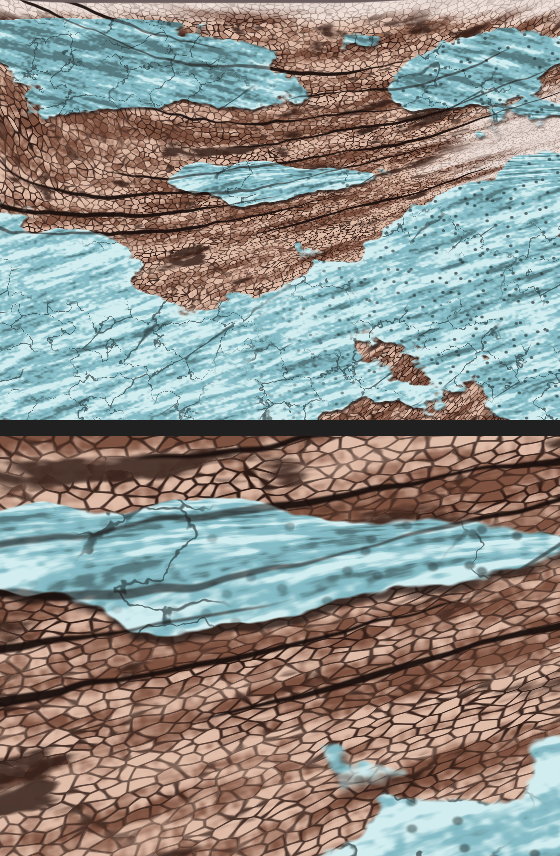
Top: the whole. Bottom: its middle third, enlarged.
A Shadertoy shader for this texture:

```glsl
float hash(vec2 p) {
    vec3 q = fract(p.xyx * 0.1031);
    q += dot(q, q.yzx + 33.33);
    return fract((q.x + q.y) * q.z);
}

float noise(vec2 p) {
    vec2 i = floor(p), f = fract(p);
    f = f * f * (3.0 - 2.0 * f);
    return mix(mix(hash(i), hash(i + vec2(1, 0)), f.x),
               mix(hash(i + vec2(0, 1)), hash(i + vec2(1, 1)), f.x), f.y);
}

float fbm(vec2 p) {
    float sum = 0.0, amp = 0.5;
    for (int i = 0; i < 5; i++) {
        sum += amp * noise(p);
        p = mat2(1.9, 0.5, -0.5, 1.9) * p + 7.3;
        amp *= 0.5;
    }
    return sum;
}

// Returns distance to the seed, gap to the next cell, cell value
vec3 cells(vec2 p) {
    vec2 base = floor(p);
    float near = 9.0, second = 9.0, id = 0.0;
    for (int y = -1; y <= 1; y++)
    for (int x = -1; x <= 1; x++) {
        vec2 c = base + vec2(x, y);
        float d = length(c + vec2(hash(c), hash(c + 41.7)) - p);
        if (d < near) { second = near; near = d; id = hash(c + 13.1); }
        else second = min(second, d);
    }
    return vec3(near, second - near, id);
}

// Wood fibres sag at the top and climb to the right below
vec2 grainSpace(vec2 p) {
    float sag = p.x - mix(0.1, 0.68, smoothstep(0.3, 0.85, p.y));
    return vec2(p.x, p.y - 0.42 * sag * sag);
}

float patchArea(vec2 p, vec2 center, vec2 radius, float slope) {
    vec2 d = p - center;
    d.y -= slope * d.x;
    return 1.0 - length(d / radius);
}

// Positive where paint remains
float paintField(vec2 p) {
    float a = patchArea(p, vec2(0.3, 0.87), vec2(0.42, 0.115), -0.12);
    a = max(a, patchArea(p, vec2(1.17, 0.85), vec2(0.26, 0.08), 0.22));
    a = max(a, patchArea(p, vec2(1.19, 0.48), vec2(0.34, 0.11), 0.35));
    a = max(a, patchArea(p, vec2(1.26, 0.25), vec2(0.33, 0.21), 0.0));
    a = max(a, patchArea(p, vec2(0.2, 0.14), vec2(0.76, 0.19), -0.1));
    a = max(a, patchArea(p, vec2(0.1, 0.34), vec2(0.22, 0.1), 0.1));
    a = max(a, patchArea(p, vec2(0.8, 0.31), vec2(0.16, 0.065), 0.15));
    a = max(a, patchArea(p, vec2(0.64, 0.57), vec2(0.2, 0.055), 0.0));
    a = max(a, -0.28) + 1.3 * (fbm(p * vec2(7.0, 12.0) + 3.0) - 0.485);
    return a - 1.5 * smoothstep(0.94, 0.985, p.y);
}

// Long tapered splits along the fibres
float splits(vec2 g) {
    float result = 0.0;
    for (int i = 0; i < 10; i++) {
        float k = float(i);
        float reach = (g.x - 1.2 * hash(vec2(k, 3.0))) / (0.25 + 0.35 * hash(vec2(k, 8.0)));
        float taper = max(1.0 - reach * reach, 0.0);
        float line = 0.36 + 0.055 * k + 0.03 * hash(vec2(k, 5.0));
        line += 0.03 * (noise(vec2(g.x * 5.0, k * 7.0)) - 0.5) + 0.006 * noise(vec2(g.x * 35.0, k));
        float width = 0.006 * taper * noise(vec2(g.x * 11.0, k * 3.0 + 0.5));
        float cut = 1.0 - smoothstep(width - 0.001, width + 0.0025, abs(g.y - line));
        result = max(result, cut * smoothstep(0.0, 0.25, taper));
    }
    return result;
}

vec3 woodColor(vec2 p, vec2 g) {
    vec2 warp = 0.006 * vec2(noise(p * 45.0), noise(p * 45.0 + 9.0));
    vec3 flake = cells((g + warp) * vec2(58.0, 95.0));
    float streak = fbm(g * vec2(5.0, 45.0));
    float tone = 0.52 + 1.7 * (streak - 0.485) + 0.55 * (flake.z - 0.5) + 0.35 * (noise(p * 190.0) - 0.5);
    vec3 wood = mix(vec3(0.49, 0.32, 0.25), vec3(0.88, 0.74, 0.66), smoothstep(0.05, 0.9, tone));
    // Bleached fibres at the top rim and the right side
    float bleach = smoothstep(0.93, 0.985, p.y + 0.05 * (streak - 0.5));
    bleach = max(bleach, smoothstep(0.1, 0.7, patchArea(p, vec2(1.27, 0.69), vec2(0.3, 0.12), 0.3) + streak - 0.4));
    wood = mix(wood, vec3(0.95, 0.91, 0.89), 0.85 * bleach);
    // Gaps between flakes, then dark stains
    float gap = 1.0 - smoothstep(0.04, 0.24, flake.y);
    gap *= (0.4 + 0.6 * noise(g * vec2(14.0, 40.0))) * (1.0 - 0.75 * bleach);
    float stain = smoothstep(0.61, 0.7, fbm(g * vec2(9.0, 25.0) + 20.0));
    return mix(wood, vec3(0.16, 0.09, 0.07), max(gap, 0.8 * stain * (1.0 - bleach)));
}

vec3 paintColor(vec2 p, float field) {
    vec2 brush = vec2(p.x, p.y - mix(0.3, -0.25, smoothstep(0.55, 0.75, p.y)) * p.x) * vec2(11.0, 48.0);
    float streak = fbm(brush);
    float relief = streak - fbm(brush + vec2(-0.06, 0.28));
    float tone = 0.52 + 1.1 * (streak - 0.485) + 1.1 * relief + 0.3 * (noise(p * vec2(130.0, 200.0)) - 0.5);
    tone += mix(0.07, -0.12, smoothstep(0.45, 0.8, p.y)) + 0.15 * (1.0 - smoothstep(0.0, 0.15, field));
    vec3 paint = mix(vec3(0.34, 0.48, 0.5), vec3(0.52, 0.735, 0.775), smoothstep(0.12, 0.46, tone));
    paint = mix(paint, vec3(0.82, 0.93, 0.94), smoothstep(0.48, 0.85, tone));
    // Pits and hairline cracks
    vec3 pit = cells(p * vec2(34.0, 42.0));
    float dots = (1.0 - smoothstep(0.08, 0.2, pit.x)) * step(0.4, pit.z) * smoothstep(0.3, 1.1, p.x);
    float plate = cells(p * vec2(9.0, 14.0) + 1.2 * fbm(p * 22.0)).y;
    float hair = (1.0 - smoothstep(0.01, 0.05, plate)) * smoothstep(0.45, 0.65, noise(p * 9.0));
    return mix(paint, vec3(0.17, 0.23, 0.24), max(0.75 * dots, 0.7 * hair));
}

void mainImage(out vec4 fragColor, in vec2 fragCoord) {
    vec2 p = fragCoord / iResolution.y;
    vec2 g = grainSpace(p);
    float field = paintField(p);
    float mask = smoothstep(-0.025, 0.025, field);
    float shadow = smoothstep(-0.04, 0.06, paintField(p + vec2(-0.003, 0.007)));

    vec3 wood = mix(woodColor(p, g), vec3(0.13, 0.09, 0.08), 0.75 * shadow);
    vec3 color = mix(wood, paintColor(p, field), mask);
    color = mix(color, vec3(0.1, 0.06, 0.05), splits(g) * mix(0.95, 0.55, mask));
    // Dim backdrop above the rim
    float rim = 0.993 + 0.012 * smoothstep(0.3, 0.6, abs(p.x - 0.5));
    color = mix(color, vec3(0.42, 0.37, 0.37), smoothstep(rim - 0.002, rim + 0.002, p.y));
    fragColor = vec4(color, 1.0);
}
```
